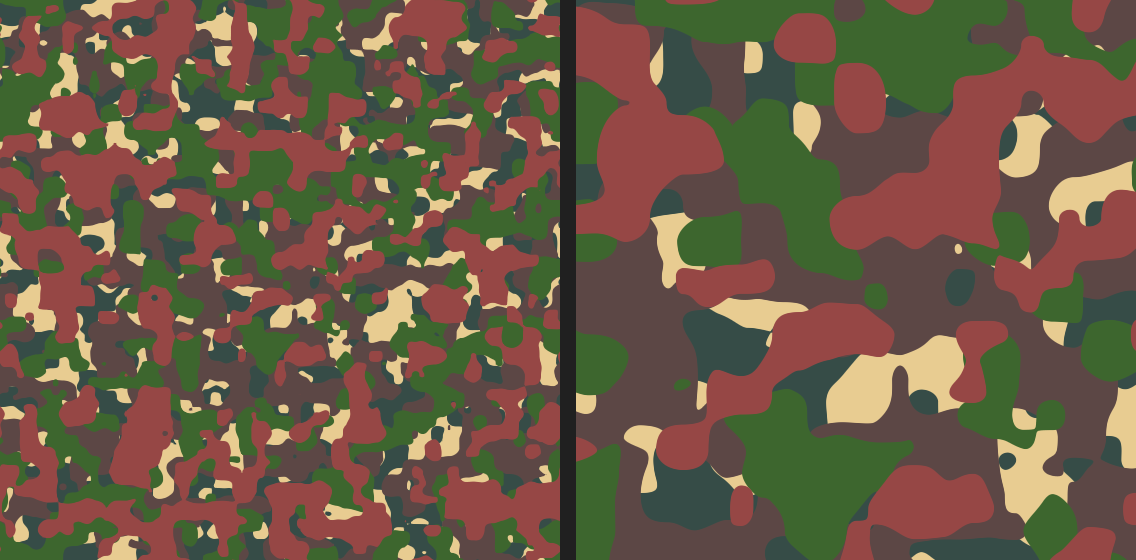
Left, the full canvas; right, a detail of the centre.
This pattern is drawn by a Shadertoy shader. Its source:

```glsl
// Woodland camouflage: a cream ground under four layers of flat blobs.
// Each layer is two octaves of wrapping value noise cut at a threshold,
// so the pattern tiles; later layers cover earlier ones.

const vec3 CREAM = vec3(0.91, 0.80, 0.57);
const vec3 SLATE = vec3(0.21, 0.30, 0.28);
const vec3 BROWN = vec3(0.36, 0.28, 0.27);
const vec3 GREEN = vec3(0.24, 0.40, 0.18);
const vec3 RED   = vec3(0.59, 0.28, 0.27);

const float CELLS = 29.0;         // whole number of noise cells per canvas
const float DETAIL = 0.3;         // weight of the finer octave
const float EDGE_SOFTNESS = 0.5;  // edge half width, in screen steps

// Noise levels above which each colour covers the layers below it
const float SLATE_LEVEL = 0.474;
const float BROWN_LEVEL = 0.511;
const float GREEN_LEVEL = 0.554;
const float RED_LEVEL   = 0.571;

float hash(vec2 cell, float seed) {
    return fract(sin(dot(cell, vec2(127.1, 311.7)) + seed * 74.7) * 43758.5453);
}

// Value noise repeating after 'period' cells
float wrappedNoise(vec2 p, float period, float seed) {
    vec2 cell = floor(p);
    vec2 f = fract(p);
    f = f * f * (3.0 - 2.0 * f);
    vec2 lo = mod(cell, period);
    vec2 hi = mod(cell + 1.0, period);
    float bottom = mix(hash(lo, seed), hash(vec2(hi.x, lo.y), seed), f.x);
    float top = mix(hash(vec2(lo.x, hi.y), seed), hash(hi, seed), f.x);
    return mix(bottom, top, f.y);
}

// Coverage of one layer; the half-cell shift keeps the layer grids apart
float blobs(vec2 uv, float level, float seed) {
    vec2 p = uv * CELLS + vec2(0.37, 0.61) * seed;
    float coarse = wrappedNoise(p, CELLS, seed);
    float fine = wrappedNoise(p * 2.0, CELLS * 2.0, seed + 10.0);
    float height = (coarse + DETAIL * fine) / (1.0 + DETAIL) - level;
    float edge = max(EDGE_SOFTNESS * fwidth(height), 1e-4);
    return smoothstep(-edge, edge, height);
}

void mainImage(out vec4 fragColor, in vec2 fragCoord) {
    vec2 uv = fragCoord / iResolution.xy;

    // Paint from the ground up
    vec3 color = CREAM;
    color = mix(color, SLATE, blobs(uv, SLATE_LEVEL, 1.0));
    color = mix(color, BROWN, blobs(uv, BROWN_LEVEL, 2.0));
    color = mix(color, GREEN, blobs(uv, GREEN_LEVEL, 3.0));
    color = mix(color, RED, blobs(uv, RED_LEVEL, 4.0));

    fragColor = vec4(color, 1.0);
}
```
